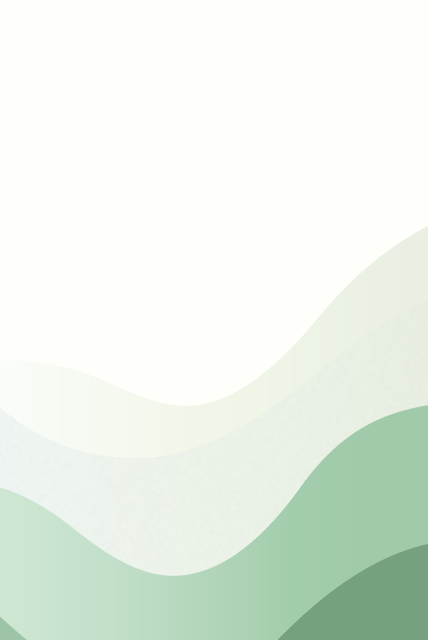
Reproduce this background procedurally as a WebGL 1 fragment shader.

```glsl
precision highp float;

uniform vec2 u_resolution;

// Cubic curve between two knots, each given as (x, height, slope)
float span(float x, vec3 a, vec3 b) {
  float w = b.x - a.x;
  float t = (x - a.x) / w;
  float s = 1.0 - t;
  float height = mix(a.y, b.y, t * t * (3.0 - 2.0 * t));
  return height + w * t * s * (a.z * s - b.z * t);
}

float wave4(float x, vec3 a, vec3 b, vec3 c, vec3 d) {
  if (x < b.x) return span(x, a, b);
  if (x < c.x) return span(x, b, c);
  return span(x, c, d);
}

float wave5(float x, vec3 a, vec3 b, vec3 c, vec3 d, vec3 e) {
  return x < b.x ? span(x, a, b) : wave4(x, b, c, d, e);
}

// Soft coverage of the area under a curve
float below(float y, float curve, float pixel) {
  return smoothstep(-0.75 * pixel, 0.75 * pixel, curve - y);
}

// Horizontal gradient through three colours
vec3 ramp(float x, float middle, float end, vec3 a, vec3 b, vec3 c) {
  vec3 first = mix(a, b, clamp(x / middle, 0.0, 1.0));
  return mix(first, c, clamp((x - middle) / (end - middle), 0.0, 1.0));
}

float hash(vec2 p) {
  vec3 q = fract(vec3(p.xyx) * 0.1031);
  q += dot(q, q.yzx + 33.33);
  return fract((q.x + q.y) * q.z);
}

float valueNoise(vec2 p) {
  vec2 cell = floor(p);
  vec2 f = fract(p);
  f = f * f * (3.0 - 2.0 * f);
  float low = mix(hash(cell), hash(cell + vec2(1.0, 0.0)), f.x);
  float high = mix(hash(cell + vec2(0.0, 1.0)), hash(cell + 1.0), f.x);
  return mix(low, high, f.y);
}

float grain(vec2 p) {
  return 0.6 * valueNoise(p * 260.0) + 0.4 * valueNoise(p * 110.0) - 0.5;
}

void main() {
  vec2 uv = gl_FragCoord.xy / u_resolution;
  float pixel = 1.0 / u_resolution.y;
  vec2 paper = gl_FragCoord.xy * pixel * 1.5;

  // Wave outlines, from the highest to the lowest
  float mist = wave5(uv.x, vec3(0.0, 0.4375, 0.0), vec3(0.254, 0.4023, -0.307),
    vec3(0.4336, 0.3659, 0.0), vec3(0.742, 0.5026, 0.813), vec3(1.0, 0.647, 0.347));
  float sand = wave4(uv.x, vec3(0.0, 0.3633, -0.567), vec3(0.322, 0.2845, 0.0),
    vec3(0.742, 0.418, 0.553), vec3(1.0, 0.534, 0.3));
  float mint = wave5(uv.x, vec3(0.0, 0.238, -0.18), vec3(0.176, 0.172, -0.533),
    vec3(0.404, 0.1003, 0.0), vec3(0.703, 0.2396, 0.933), vec3(1.0, 0.367, 0.12));
  float forest = wave4(uv.x, vec3(0.0, 0.0365, -0.6), vec3(0.322, -0.087, 0.0),
    vec3(0.6484, 0.0, 0.69), vec3(1.0, 0.15, 0.147));

  // Fills
  vec3 ivory = vec3(0.998, 1.0, 0.985);
  vec3 mistColor = ramp(uv.x, 0.42, 0.8, vec3(0.98, 0.99, 0.973),
    vec3(0.95, 0.967, 0.918), vec3(0.923, 0.953, 0.893));
  mistColor = mix(mistColor, vec3(0.914, 0.937, 0.89), smoothstep(0.75, 1.0, uv.x));
  vec3 sandColor = ramp(uv.x, 0.42, 1.0, vec3(0.934, 0.957, 0.945),
    vec3(0.926, 0.95, 0.912), vec3(0.906, 0.932, 0.882));
  sandColor += 0.022 * grain(paper);
  vec3 mintColor = ramp(uv.x, 0.25, 0.68, vec3(0.808, 0.906, 0.828),
    vec3(0.765, 0.878, 0.79), vec3(0.637, 0.804, 0.675));
  mintColor = mix(mintColor, vec3(0.627, 0.792, 0.663), smoothstep(0.65, 0.9, uv.x));
  vec3 forestColor = mix(vec3(0.62, 0.77, 0.66), vec3(0.46, 0.63, 0.5),
    smoothstep(0.0, 0.6, uv.x));

  // Layers from back to front
  vec3 color = mix(ivory, mistColor, below(uv.y, mist, pixel));
  color = mix(color, sandColor, below(uv.y, sand, pixel));
  color = mix(color, mintColor, below(uv.y, mint, pixel));
  color = mix(color, forestColor, below(uv.y, forest, pixel));

  gl_FragColor = vec4(color, 1.0);
}
```
